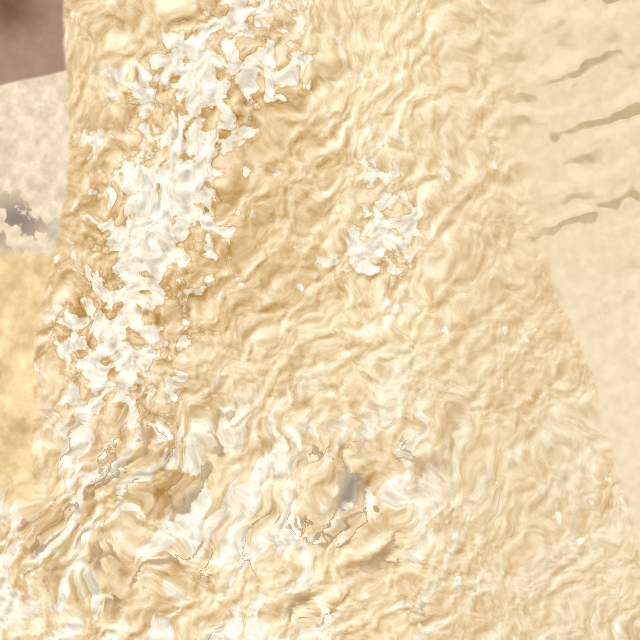
Write a Shadertoy shader that draws this texture.

```glsl
// Sunlit ochre sandstone outcrop with pale crust and cracks, flanked by rippled sand.

float hash(vec2 p) {
    vec3 h = fract(p.xyx * vec3(0.1031, 0.1030, 0.0973));
    h += dot(h, h.yzx + 33.33);
    return fract((h.x + h.y) * h.z);
}

float noise(vec2 p) {
    vec2 i = floor(p), f = fract(p);
    f = f * f * (3.0 - 2.0 * f);
    return mix(mix(hash(i), hash(i + vec2(1, 0)), f.x),
               mix(hash(i + vec2(0, 1)), hash(i + vec2(1, 1)), f.x), f.y);
}

float fbm(vec2 p) {
    float sum = 0.0, amp = 0.52;
    for (int i = 0; i < 5; i++) {
        sum += amp * noise(p);
        p = mat2(1.6, 1.2, -1.2, 1.6) * p + 17.3;
        amp *= 0.5;
    }
    return sum;
}

// Soft elliptical spot, leaning to the right by the given slope
float spot(vec2 p, vec2 centre, vec2 radius, float lean) {
    vec2 d = p - centre;
    d.x -= lean * d.y;
    d /= radius;
    return exp(-dot(d, d));
}

vec3 rippledSand(vec2 p, vec2 warp) {
    vec2 r = p * vec2(19.0, 40.0) + warp * 4.0 + vec2(0.0, p.x * -8.0);
    r += 0.5 * noise(p * 60.0);
    float slope = noise(r) - noise(r + vec2(0.1, 0.45));
    float strength = smoothstep(0.45, 0.7, p.y);
    vec3 col = mix(vec3(0.965, 0.885, 0.75), vec3(0.95, 0.86, 0.715), strength);
    col -= vec3(0.15, 0.16, 0.17) * smoothstep(0.08, 0.35, slope) * strength;
    col += 0.04 * smoothstep(0.05, 0.35, -slope) * strength;
    return col + 0.09 * (fbm(p * 90.0) - 0.5);
}

vec3 sandstone(vec2 p, vec2 warp) {
    float low = 1.0 - smoothstep(0.25, 0.5, p.y);
    float smoothSide = smoothstep(0.6, 0.74, p.x);

    // Bedding runs up and to the right, bent by broad and small folds
    vec2 fold = vec2(noise(p * 30.0), noise(p * 30.0 + 40.0)) - 0.5;
    vec2 w = p + warp * 0.09 + fold * 0.016;
    vec2 bed = vec2(dot(w, vec2(0.84, -0.54)), dot(w, vec2(0.54, 0.84)));
    vec2 s = bed * vec2(58.0, 22.0);
    float layer = fbm(s);
    float relief = layer - fbm(s + vec2(0.5, -0.3));
    float broad = fbm(p * 5.0 + warp * 2.0 + 4.0);
    float fine = fbm(w * 75.0);
    float grit = fine - fbm(w * 75.0 + vec2(0.4, -0.5));

    vec3 col = mix(vec3(0.975, 0.885, 0.725), vec3(0.905, 0.785, 0.595),
                   smoothstep(0.28, 0.72, broad));
    col = mix(col, vec3(0.915, 0.815, 0.655), 0.65 * smoothSide);
    col += relief * mix(0.36, 0.2, smoothSide) * vec3(0.8, 1.0, 1.2);
    col += grit * mix(0.24, 0.15, smoothSide) * vec3(0.85, 1.0, 1.15);
    col += (fine - 0.5) * vec3(0.11, 0.14, 0.17);

    // Brown hollows
    float hollow = spot(p, vec2(0.25, 0.25), vec2(0.13, 0.15), 0.7)
                 + 0.6 * spot(p, vec2(0.56, 0.24), vec2(0.09, 0.12), 0.4);
    col -= vec3(0.17, 0.21, 0.23) * hollow * smoothstep(0.45, 0.65, layer);

    // Flaky white crust in clusters
    float crust = spot(p, vec2(0.25, 0.65), vec2(0.105, 0.21), 0.3)
                + spot(p, vec2(0.60, 0.64), vec2(0.05, 0.09), 0.1)
                + 0.8 * spot(p, vec2(0.33, 0.93), vec2(0.08, 0.09), 1.0)
                + 0.55 * spot(p, vec2(0.45, 0.88), vec2(0.09, 0.06), 0.8)
                + 0.5 * spot(p, vec2(0.2, 0.42), vec2(0.13, 0.08), 0.0);
    float flake = 0.35 * fbm(p * 22.0 + warp * 3.0) + 0.65 * fbm(p * 52.0 + fold);
    float white = smoothstep(0.68, 0.75, flake + 0.34 * crust);
    float veins = smoothstep(0.53, 0.61, fbm(bed * vec2(42.0, 15.0) + 31.0));
    white = max(white, veins * low * (0.95 - 0.65 * smoothSide));
    vec3 chalk = vec3(1.0, 0.965, 0.89) + 0.3 * (fine - 0.5) + 0.25 * grit;
    col = mix(col, chalk, 0.88 * white);

    // Ragged shadow lines under the flakes
    float rim = smoothstep(0.62, 0.67, flake + 0.34 * crust) * (1.0 - white);
    col -= vec3(0.07, 0.10, 0.12) * rim * smoothstep(0.1, 0.4, crust);

    // Short thin cracks between the lower layers
    float contour = abs(noise(bed * vec2(40.0, 12.0) + fine) - 0.5);
    float crack = 1.0 - smoothstep(0.02, 0.09, contour);
    crack *= smoothstep(0.46, 0.62, fbm(p * 17.0 + 8.0));
    crack *= (0.15 + 0.85 * low) * (1.0 - 0.7 * smoothSide);
    col = mix(col, vec3(0.62, 0.50, 0.37), 0.55 * crack);
    float pit = spot(p, vec2(0.545, 0.235), vec2(0.018, 0.045), 0.3);
    return mix(col, vec3(0.54, 0.48, 0.42), 0.8 * pit * smoothstep(0.44, 0.54, flake));
}

vec3 leftGround(vec2 p, vec2 warp) {
    float grain = fbm(p * 85.0);
    vec3 sand = vec3(0.945, 0.87, 0.75) + 0.22 * (grain - 0.5);
    vec3 ochre = vec3(0.96, 0.84, 0.63) + 0.3 * (fbm(p * 24.0 + warp) - 0.5);
    ochre += 0.18 * (grain - 0.5);
    vec3 col = mix(ochre, sand, smoothstep(0.595, 0.61, p.y + warp.y * 0.04));

    // Grey stones on the sand, and a shadowed patch in the corner
    float stones = spot(p, vec2(0.025, 0.655), vec2(0.055, 0.04), 0.0);
    col = mix(col, vec3(0.60, 0.53, 0.48), stones * smoothstep(0.44, 0.56, fbm(p * 42.0)));
    float shade = smoothstep(0.0, 0.007, p.y - 0.862 - 0.25 * p.x - warp.y * 0.02);
    vec3 umber = vec3(0.68, 0.56, 0.48) + 0.06 * (grain - 0.5);
    umber -= 0.2 * spot(p, vec2(0.01, 0.99), vec2(0.05, 0.04), 0.0);
    return mix(col, umber, shade);
}

void mainImage(out vec4 fragColor, in vec2 fragCoord) {
    vec2 p = fragCoord / iResolution.xy;
    vec2 warp = vec2(fbm(p * 6.0), fbm(p * 6.0 + 9.0)) - 0.5;
    float depth = 1.0 - p.y;
    vec3 col = sandstone(p, warp);

    // Outcrop edges: soft at the upper right, crisp below
    float rightEdge = 0.80 + 0.2 * smoothstep(0.1, 0.95, depth) + warp.x * 0.05;
    float blur = mix(0.05, 0.005, smoothstep(0.2, 0.5, depth));
    col = mix(col, rippledSand(p, warp), smoothstep(-blur, blur, p.x - rightEdge));
    float leftEdge = 0.105 - 0.06 * smoothstep(0.2, 0.7, depth) + warp.y * 0.03;
    float left = 1.0 - smoothstep(-0.004, 0.004, p.x - leftEdge);
    left *= 1.0 - smoothstep(0.7, 0.84, depth);
    col = mix(col, leftGround(p, warp), left);

    fragColor = vec4(clamp(col, 0.0, 1.0), 1.0);
}
```
